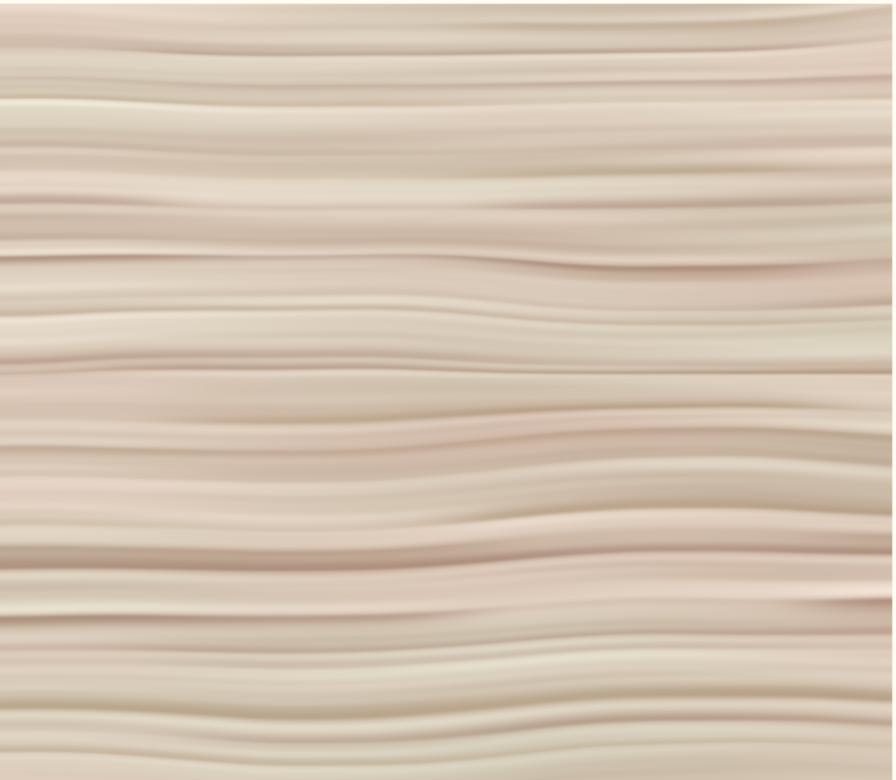
A Shadertoy shader for this texture:

```glsl
// Pale wood veneer with long, nearly level grain.
// Stretched value noise gives the soft streaks; a loop adds wavering dark
// veins, each with one crisp side, one soft side and a light rim.

#define VEINS 27
#define VEIN_WIDTH 0.0029
#define VEIN_DEPTH 0.95
#define WAVER 0.030
#define STREAK_CONTRAST 1.05
#define BASE_SHADE 0.25
#define EDGE 0.0048
#define CREAM vec3(0.895, 0.850, 0.785)
#define TAN vec3(0.730, 0.643, 0.562)
#define RUST vec3(0.600, 0.455, 0.390)
#define OLIVE vec3(0.685, 0.600, 0.465)
#define PAPER vec3(1.0, 0.99, 0.95)

// Integer hash of a lattice cell, 0 to 1
float hash(vec2 cell) {
    uvec2 q = uvec2(ivec2(cell)) * uvec2(1597334673u, 3812015801u);
    uint n = (q.x ^ q.y) * 1597334673u;
    n = (n ^ (n >> 15)) * 2246822519u;
    n ^= n >> 13;
    return float(n >> 8) / 16777216.0;
}

float noise(vec2 p) {
    vec2 cell = floor(p), f = fract(p);
    f = f * f * f * (f * (f * 6.0 - 15.0) + 10.0);
    float low = mix(hash(cell), hash(cell + vec2(1, 0)), f.x);
    float high = mix(hash(cell + vec2(0, 1)), hash(cell + vec2(1, 1)), f.x);
    return mix(low, high, f.y);
}

// Grain height: a slight rise to the right plus slow bends
float bentHeight(vec2 p) {
    float bend = noise(vec2(p.x * 2.3, p.y * 5.0) + 40.0) - 0.5;
    float ripple = noise(vec2(p.x * 5.0, p.y * 9.0) + 70.0) - 0.5;
    return p.y - 0.014 * p.x + WAVER * (bend + 0.2 * ripple);
}

// Layers of long streaks, centred on zero
float streaks(vec2 g) {
    float broad = noise(vec2(g.x * 1.3, g.y * 20.0) + 10.0);
    float medium = noise(vec2(g.x * 1.9, g.y * 52.0) + 110.0);
    float fine = noise(vec2(g.x * 2.6, g.y * 120.0) + 310.0);
    return 0.42 * broad + 0.36 * medium + 0.22 * fine - 0.5;
}

float bump(float d, float width) {
    return exp(-d * d / (width * width));
}

void mainImage(out vec4 fragColor, in vec2 fragCoord) {
    vec2 p = fragCoord / iResolution.y;
    float aspect = iResolution.x / iResolution.y;
    vec2 grain = vec2(p.x, bentHeight(p) + 0.1);

    // Soft streaks
    float shade = BASE_SHADE + STREAK_CONTRAST * streaks(grain);

    // Veins: x holds rust, y holds olive
    vec2 vein = vec2(0.0);
    for (int i = 0; i < VEINS; i++) {
        float id = float(i);
        float jitter = hash(vec2(id, 501));
        float height = 0.07 + 1.06 * (id + 0.9 * jitter) / float(VEINS);
        float side = hash(vec2(id, 502)) < 0.65 ? 1.0 : -1.0;
        float width = VEIN_WIDTH * mix(0.7, 1.6, hash(vec2(id, 503)));
        float d = (grain.y - height) * side;

        float presence = smoothstep(0.15, 0.8, noise(vec2(p.x * 2.4, id * 7.0 + 600.0)));
        float strength = mix(0.25, 1.0, presence) * mix(0.35, 1.0, hash(vec2(id, 504)));
        float core = bump(d, d > 0.0 ? 2.0 * width : width);
        float shadow = bump(d, d > 0.0 ? 6.0 * width : 1.2 * width);
        float rim = bump(d + 3.0 * width, 1.5 * width);

        float rust = smoothstep(0.3, 0.7, hash(vec2(id, 505)));
        vein += vec2(rust, 1.0 - rust) * core * strength * 0.65;
        shade += strength * (0.42 * shadow - 0.32 * rim);
    }

    // Colour: cream to tan, with pink and green-grey drifts
    vec3 color = mix(CREAM, TAN, clamp(shade, -0.35, 1.2));
    float drift = noise(vec2(grain.x * 1.6, grain.y * 15.0) + 210.0) - 0.5;
    color += drift * vec3(0.030, -0.024, -0.004);
    color = mix(color, OLIVE, min(vein.y * VEIN_DEPTH, 0.9));
    color = mix(color, RUST, min(vein.x * VEIN_DEPTH, 0.9));

    // Pale strip along the top and right
    float pixel = 1.0 / iResolution.y;
    float inset = min(1.0 - p.y, aspect - p.x);
    color = mix(PAPER, color, smoothstep(EDGE - pixel, EDGE + pixel, inset));

    fragColor = vec4(clamp(color, 0.0, 1.0), 1.0);
}
```
